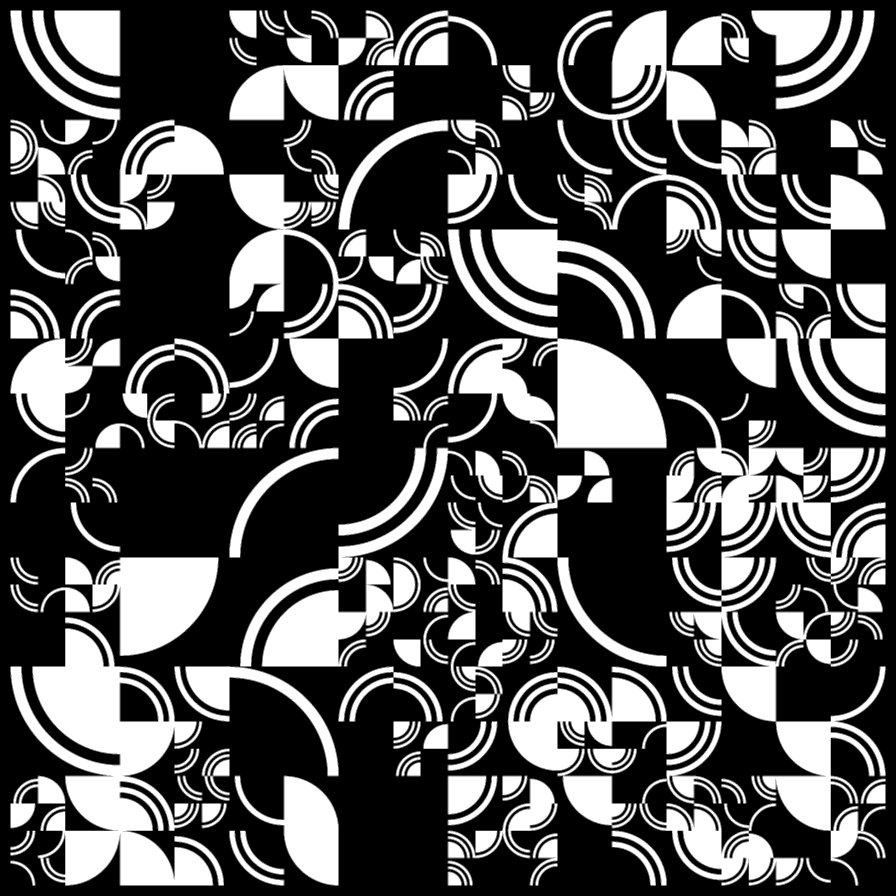
A three.js fragment shader for this pattern:

```glsl
// Black and white quarter-circle tiles on a randomly subdivided square grid.
// Each tile turns about one of its corners and holds up to two rings,
// with or without a solid disc inside them. Edges are smoothed by supersampling.
varying vec2 vUv;

// Four random values from a tile index and a salt
vec4 hash4(vec2 tile, float salt) {
  vec4 q = fract(vec4(tile.xyx, salt) * vec4(0.1031, 0.1030, 0.0973, 0.1099));
  q += dot(q, q.wzxy + 33.33);
  return fract((q.xxyz + q.yzzw) * q.zywx);
}

// Rings of equal width and spacing, then an optional disc, around the origin
float quarterCircle(vec2 p, float outerRadius, float rings, bool hasDisc) {
  float band = (outerRadius - length(p)) / 0.1;
  if (band < 0.0) return 0.0;
  if (band < 2.0 * rings) return step(mod(band, 2.0), 1.0);
  return hasDisc ? 1.0 : 0.0;
}

float tiles(vec2 uv) {
  // Black border around the grid
  const float margin = 0.0118;
  vec2 p = (uv - margin) / (1.0 - 2.0 * margin);
  if (min(p.x, p.y) < 0.0 || max(p.x, p.y) >= 1.0) return 0.0;

  // Halve a tile up to two times
  float count = 8.0;
  for (int level = 0; level < 2; level++) {
    float splitChance = level == 0 ? 0.79 : 0.4;
    if (hash4(floor(p * count), count + 5.3).x > splitChance) break;
    count *= 2.0;
  }

  // Random corner, radius and filling for this tile
  vec2 tile = floor(p * count);
  vec2 local = fract(p * count);
  vec4 corner = hash4(tile, count + 41.7);
  vec4 filling = hash4(tile, count + 87.1);
  local = mix(local, 1.0 - local, step(0.5, corner.xy));
  float outerRadius = corner.z < 0.5 ? 1.0 : 0.9;
  return quarterCircle(local, outerRadius, floor(filling.x * 3.0), filling.y < 0.51);
}

void main() {
  // Average a 4 by 4 block of samples over a small footprint
  const float footprint = 1.0 / 512.0;
  float white = 0.0;
  for (int i = 0; i < 4; i++) {
    for (int j = 0; j < 4; j++) {
      vec2 offset = (vec2(float(i), float(j)) - 1.5) / 4.0;
      white += tiles(vUv + offset * footprint) / 16.0;
    }
  }
  gl_FragColor = vec4(vec3(white), 1.0);
}
```
